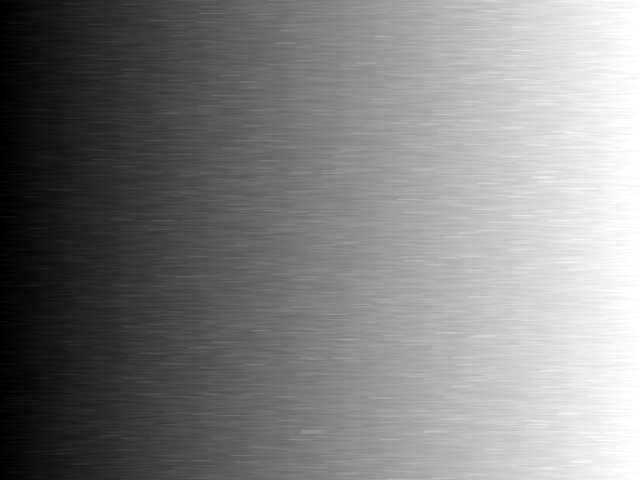
Give the GLSL for this texture, as a Shadertoy shader.

```glsl
// Brushed metal: a black to white ramp running left to right, scratched by
// fine horizontal streaks. The streaks are stretched value noise in thin rows,
// each row shifted at random, plus sparse bright dashes with tapered ends.

float hash(vec2 p) {
    return fract(sin(dot(p, vec2(12.9898, 78.233))) * 43758.5453);
}

// Streaky noise along one row, centred on zero
float rowGrain(float x, float row, float cells, float seed) {
    float along = x * cells + 37.0 * hash(vec2(row, seed));
    float cell = floor(along);
    float blend = smoothstep(0.25, 0.75, fract(along));
    float left = hash(vec2(cell, row + seed));
    float right = hash(vec2(cell + 1.0, row + seed));
    return mix(left, right, blend) - 0.5;
}

// Rare bright dash: crisp at its left end, fading to the right
float rowDash(float x, float row, float cells, float seed) {
    float along = x * cells + 53.0 * hash(vec2(row, seed));
    float f = fract(along);
    float strength = pow(hash(vec2(floor(along), row + seed)), 12.0);
    return strength * smoothstep(0.0, 0.08, f) * (1.0 - smoothstep(0.5, 1.0, f));
}

float rowScratch(float x, float row, float cells, float seed) {
    return 0.07 * rowGrain(x, row, cells, seed)
         + 0.11 * rowDash(x, row, cells * 0.7, seed + 5.0);
}

// One sheet of scratches, blended between neighbouring rows
float scratchLayer(vec2 uv, float rows, float cells, float seed) {
    float y = uv.y * rows - 0.5;
    float row = floor(y);
    float blend = smoothstep(0.0, 1.0, y - row);
    return mix(rowScratch(uv.x, row, cells, seed),
               rowScratch(uv.x, row + 1.0, cells, seed), blend);
}

float brushedScratches(vec2 uv) {
    float total = 0.0;
    float rows = 384.0;
    float cells = 30.0;
    float weight = 0.65;
    for (int i = 0; i < 3; i++) {
        total += weight * scratchLayer(uv, rows, cells, 11.0 + 17.0 * float(i));
        rows *= 0.75;
        cells *= 0.85;
        weight *= 0.4;
    }
    return total;
}

void mainImage(out vec4 fragColor, in vec2 fragCoord) {
    vec2 uv = fragCoord / iResolution.xy;

    // Light falling across the sheet
    float ramp = mix(0.0, 1.005, uv.x);

    // Scratches catch less light at the dark edge
    float gloss = mix(0.6, 1.0, smoothstep(0.0, 0.3, uv.x));
    float shade = ramp + gloss * brushedScratches(uv);

    fragColor = vec4(vec3(clamp(shade, 0.0, 1.0)), 1.0);
}
```
